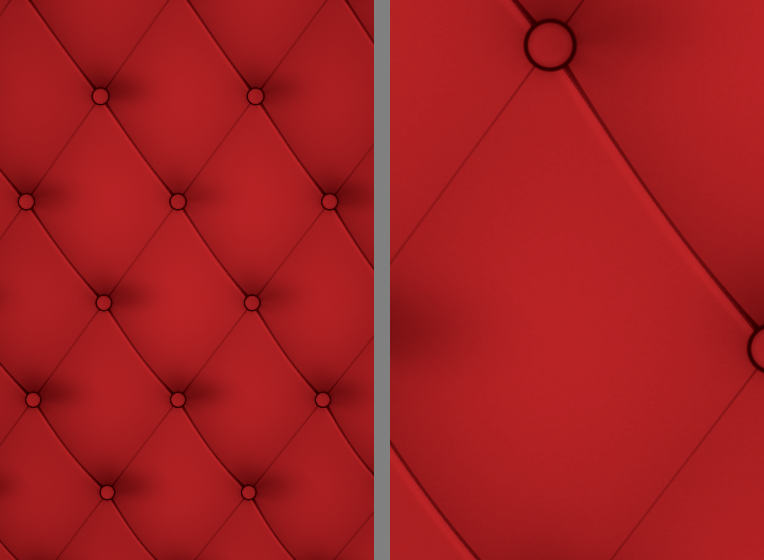
Left, the full canvas; right, a detail of the centre.
Give the GLSL for this texture, as a Shadertoy shader.

```glsl
// Red tufted leather: diamond panels, folded seams and covered buttons.

float hash(vec2 p) {
    return fract(sin(dot(p, vec2(127.1, 311.7))) * 43758.5453);
}

// Soft elliptical blob.
float blob(vec2 d, vec2 size) {
    d /= size;
    return exp(-dot(d, d));
}

// Canvas position of the button at integer lattice coordinates.
vec2 buttonCenter(vec2 n) {
    float row = n.x - n.y + 1.0;
    float column = 0.5 * (n.x + n.y);
    return vec2(0.318 + column * (0.277 - 0.0061 * row),
                0.172 + 0.192 * row - 0.00378 * row * row);
}

void mainImage(out vec4 fragColor, in vec2 fragCoord) {
    // Unit is the canvas height, y runs downward.
    float px = 1.0 / iResolution.y;
    vec2 p = vec2(fragCoord.x, iResolution.y - fragCoord.y) * px;

    // Diagonal lattice; rows and columns tighten toward the bottom.
    float row = (0.192 - sqrt(max(0.036864 - 0.01512 * (p.y - 0.172), 0.0))) / 0.00756;
    float column = (p.x - 0.318) / (0.277 - 0.0061 * row);
    vec2 lattice = column + vec2(0.5, -0.5) * (row - 1.0);
    vec2 button = round(lattice);
    vec2 d = p - buttonCenter(button);
    float dist = length(d);
    float vary = hash(button);

    // Falling seams sag more in the lower rows.
    vec2 bent = lattice;
    bent.y += max(0.012 + 0.008 * row, 0.0) * abs(sin(3.14159 * lattice.x));
    vec2 cell = fract(bent);
    vec2 seam = (bent - round(bent)) / 4.68;

    // Panel: broad light, pillow bulge, shaded lower-left and lit upper-right edges.
    float tone = 0.42 + 0.35 * blob(p - vec2(0.34, 0.46), vec2(0.42, 0.6));
    tone += 0.2 * sin(3.14159 * cell.x) * sin(3.14159 * cell.y);
    tone += 0.1 * (cell.y - 0.5) + 0.06 * (hash(floor(bent) + 7.0) - 0.5);
    tone += 0.08 * exp(-14.0 * (1.0 - cell.y)) - 0.13 * exp(-10.0 * cell.y);

    // Hollows beside and above each button, with radiating puckers.
    tone -= (0.3 + 0.2 * vary) * blob(d - vec2(0.034, -0.012), vec2(0.05, 0.026));
    tone -= 0.22 * blob(d - vec2(-0.004, -0.03), vec2(0.03, 0.035));
    float pucker = sin(9.0 * atan(d.y, d.x + 0.00001) + 6.28 * vary);
    tone += 0.1 * pucker * exp(-dist / 0.025) * smoothstep(-0.01, 0.03, d.x);

    // Falling seam: dark fold with a lit lip; rising seam: a fine crease.
    float pull = exp(-dist / 0.03);
    float foldWidth = 0.0006 + 0.0016 * pull;
    float fold = 1.0 - smoothstep(foldWidth, foldWidth + 1.5 * px, abs(seam.y - 0.0006));
    float crease = 1.0 - smoothstep(0.0003, 0.0003 + 1.5 * px, abs(seam.x));
    tone += 0.16 * exp(-pow((seam.y + 0.0038) / 0.0022, 2.0));
    tone -= (0.5 + 0.35 * pull) * fold + (0.26 + 0.3 * pull) * crease;

    // Button: contact shadow, dark rim and domed face.
    float radius = 0.0152 - 0.0005 * row;
    tone -= 0.3 * exp(-max(dist - radius, 0.0) / 0.004);
    float rim = 1.0 - smoothstep(radius, radius + 0.002, dist);
    tone = mix(tone, -0.65, rim);
    float face = 0.66 + dot(d, vec2(-7.0, 5.0)) - 0.35 * smoothstep(0.6, 1.0, dist / radius);
    tone = mix(tone, face, 1.0 - smoothstep(radius - 0.0022, radius - 0.0005, dist));

    // Fine leather grain.
    tone += 0.035 * (hash(floor(p * 500.0)) - 0.5);

    vec3 shadowRed = vec3(0.37, 0.03, 0.04);
    vec3 lightRed = vec3(0.70, 0.13, 0.14);
    vec3 color = mix(shadowRed, lightRed, clamp(tone + 0.1, -0.8, 1.1));
    fragColor = vec4(clamp(color, 0.0, 1.0), 1.0);
}
```
